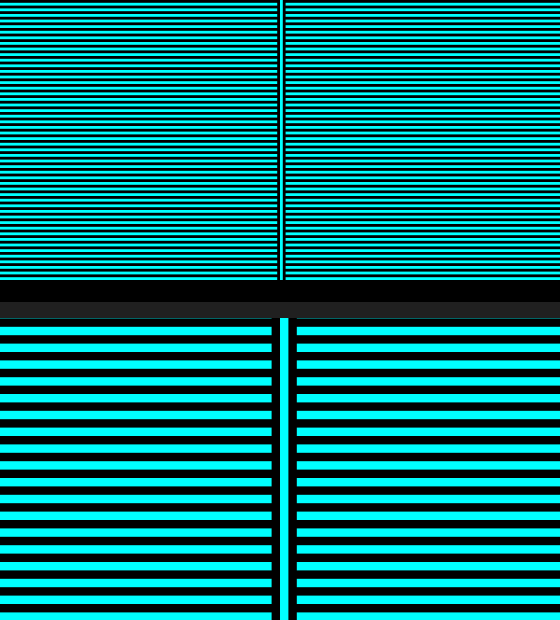
Top, the full canvas; bottom, a detail of the centre.
Write a WebGL 2 fragment shader that draws this pattern.

```glsl
#version 300 es
precision highp float;

uniform vec2 u_resolution;
out vec4 fragColor;

const vec3 INK = vec3(0.0, 1.0, 1.0);
const vec3 GROUND = vec3(0.0);
const float CELLS_ACROSS = 200.0;  // one cell is one line width
const float STRIPES = 50.0;        // stacked from the top edge
const float STRIPE_PERIOD = 2.0;   // cells: one dark, one lit
const float DARK_SHARE = 0.5;      // dark part at the top of each period
const float BAR_LEFT = 100.0;      // left edge of the upright bar, in cells
const float BAR_WIDTH = 1.0;
const float BAR_GAP = 1.0;         // dark margin on each side of the bar

// Share of a pixel of the given width, centred at x, inside [a, b]
float spanCoverage(float x, float width, float a, float b) {
    float low = max(x - 0.5 * width, a);
    float high = min(x + 0.5 * width, b);
    return max(high - low, 0.0) / width;
}

// Lit length from the top down to t, in periods
float litLength(float t) {
    t = clamp(t, 0.0, STRIPES);
    return floor(t) * (1.0 - DARK_SHARE) + max(fract(t) - DARK_SHARE, 0.0);
}

// Exact box-filtered stripes
float stripeCoverage(float y, float width) {
    float t = y / STRIPE_PERIOD;
    float w = width / STRIPE_PERIOD;
    return (litLength(t + 0.5 * w) - litLength(t - 0.5 * w)) / w;
}

void main() {
    // Cell coordinates, measured from the top left corner
    float pixel = CELLS_ACROSS / u_resolution.x;
    vec2 cell = vec2(gl_FragCoord.x, u_resolution.y - gl_FragCoord.y) * pixel;

    // Horizontal stripes, interrupted around the bar
    float barRight = BAR_LEFT + BAR_WIDTH;
    float opening = spanCoverage(cell.x, pixel, BAR_LEFT - BAR_GAP, barRight + BAR_GAP);
    float stripes = stripeCoverage(cell.y, pixel) * (1.0 - opening);

    // Upright bar, as tall as the stack of stripes
    float bar = spanCoverage(cell.x, pixel, BAR_LEFT, barRight)
              * spanCoverage(cell.y, pixel, 0.0, STRIPES * STRIPE_PERIOD);

    fragColor = vec4(mix(GROUND, INK, min(stripes + bar, 1.0)), 1.0);
}
```
